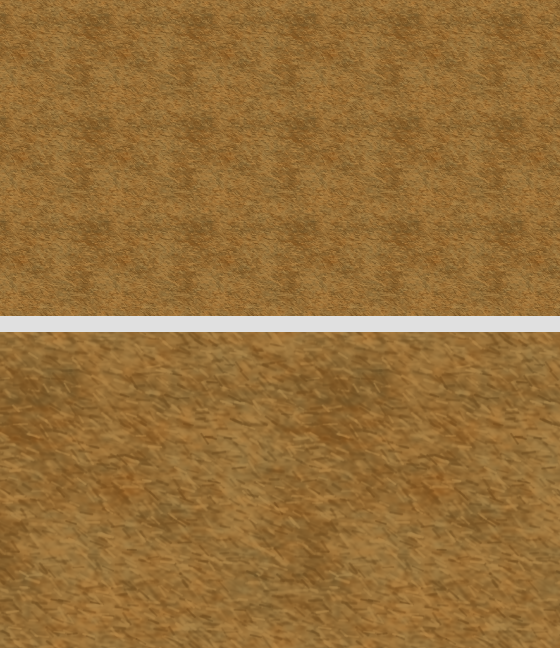
Top: the whole. Bottom: its middle third, enlarged.
Write a WebGL 2 fragment shader that draws this texture.

```glsl
#version 300 es
precision highp float;
// Short brown animal fur on a square tile, repeated about 5.4 times across and 3 down.
// Wrapped noise and soft patches set the tone and warmth; layers of slanted
// tapered hairs, scattered on wrapped cell grids, give the fine grain.

uniform vec2 u_resolution;
out vec4 fragColor;

vec3 hash3(vec2 cell, float seed) {
    vec3 h = fract(vec3(cell.xyx + seed * 7.31) * vec3(0.1031, 0.1030, 0.0973));
    h += dot(h, h.yxz + 33.33);
    return fract((h.xxy + h.yzz) * h.zyx);
}

// Value noise that repeats once per tile
float tileNoise(vec2 tile, vec2 cells, float seed) {
    vec2 q = tile * cells;
    vec2 i = floor(q);
    vec2 f = fract(q);
    f = f * f * (3.0 - 2.0 * f);
    float a = hash3(mod(i, cells), seed).x;
    float b = hash3(mod(i + vec2(1, 0), cells), seed).x;
    float c = hash3(mod(i + vec2(0, 1), cells), seed).x;
    float d = hash3(mod(i + 1.0, cells), seed).x;
    return mix(mix(a, b, f.x), mix(c, d, f.x), f.y) * 2.0 - 1.0;
}

float tileFbm(vec2 tile, vec2 cells, float seed) {
    float sum = 0.0;
    float weight = 0.5;
    for (int octave = 0; octave < 4; octave++) {
        sum += weight * tileNoise(tile, cells, seed + float(octave));
        cells *= 2.0;
        weight *= 0.6;
    }
    return sum;
}

// Soft oval that wraps round the tile edges
float patchMask(vec2 tile, vec2 center, vec2 radius) {
    vec2 d = (fract(tile - center + 0.5) - 0.5) / radius;
    return exp(-dot(d, d));
}

// One layer of hairs, each lighter or darker than the coat
float hairLayer(vec2 tile, float cells, float seed) {
    vec2 q = tile * cells;
    vec2 base = floor(q);
    float sum = 0.0;
    for (int y = -1; y <= 1; y++) {
        for (int x = -1; x <= 1; x++) {
            vec2 cell = base + vec2(x, y);
            vec3 rnd = hash3(mod(cell, cells), seed);
            vec3 look = hash3(mod(cell, cells), seed + 20.0);
            vec2 d = q - cell - rnd.xy;
            float angle = 0.45 + (rnd.z - 0.5) * 1.2;
            vec2 along = vec2(cos(angle), sin(angle));
            float s = dot(d, along);
            float halfLength = mix(0.4, 0.72, look.x);
            float across = d.x * along.y - d.y * along.x;
            float dist = length(vec2(s - clamp(s, -halfLength, halfLength), across));
            float width = mix(0.18, 0.27, look.y);
            sum += (look.z * 2.0 - 1.0) * smoothstep(width, 0.0, dist);
        }
    }
    return sum;
}

void main() {
    // Tile coordinates, with y running down from the top edge
    vec2 tile = vec2(gl_FragCoord.x, u_resolution.y - gl_FragCoord.y) / u_resolution.y * 3.06;
    vec2 ragged = tile + 0.06 * vec2(tileFbm(tile, vec2(7.0), 3.0), tileFbm(tile, vec2(8.0), 9.0));

    // Broad light and dark areas of the coat
    float tone = 0.53 + 0.20 * tileFbm(ragged, vec2(7.0, 9.0), 14.0);
    tone -= 0.21 * patchMask(ragged, vec2(0.92, 0.25), vec2(0.18, 0.15));
    tone -= 0.28 * patchMask(ragged, vec2(0.87, 0.80), vec2(0.10, 0.05));
    tone -= 0.18 * patchMask(ragged, vec2(0.28, 0.85), vec2(0.13, 0.05));
    tone -= 0.15 * patchMask(ragged, vec2(0.35, 0.62), vec2(0.13, 0.10));
    tone -= 0.14 * patchMask(ragged, vec2(0.40, 0.08), vec2(0.12, 0.05));
    tone += 0.18 * patchMask(ragged, vec2(0.62, 0.52), vec2(0.09, 0.40));
    tone += 0.15 * patchMask(ragged, vec2(0.13, 0.02), vec2(0.07, 0.25));
    tone += 0.22 * patchMask(ragged, vec2(0.96, 0.74), vec2(0.06, 0.04));

    // Hairs from coarse to fine, then a short grain
    for (int layer = 0; layer < 4; layer++) {
        float n = float(layer);
        tone += (0.20 + 0.07 * n) * hairLayer(tile, 15.0 + 6.0 * n, 31.0 + n * 3.0);
    }
    tone += 0.19 * tileNoise(tile, vec2(60.0, 92.0), 51.0);
    tone = 0.5 + 0.48 * tanh((tone - 0.5) / 0.46);

    // Warm orange areas against greyer ones
    float warmth = 0.7 * tileFbm(ragged, vec2(6.0, 9.0), 62.0);
    warmth += 0.5 * tileNoise(tile, vec2(27.0, 41.0), 71.0);
    warmth += 0.9 * patchMask(ragged, vec2(0.22, 0.51), vec2(0.08, 0.05));
    warmth += 0.5 * patchMask(ragged, vec2(0.30, 0.92), vec2(0.25, 0.07));
    warmth -= 0.3 * patchMask(ragged, vec2(0.62, 0.52), vec2(0.10, 0.40));

    vec3 darkFur = vec3(0.455, 0.31, 0.125);
    vec3 lightFur = vec3(0.69, 0.525, 0.285);
    vec3 color = mix(darkFur, lightFur, tone);
    color += warmth * vec3(0.035, -0.004, -0.022);
    fragColor = vec4(color, 1.0);
}
```
